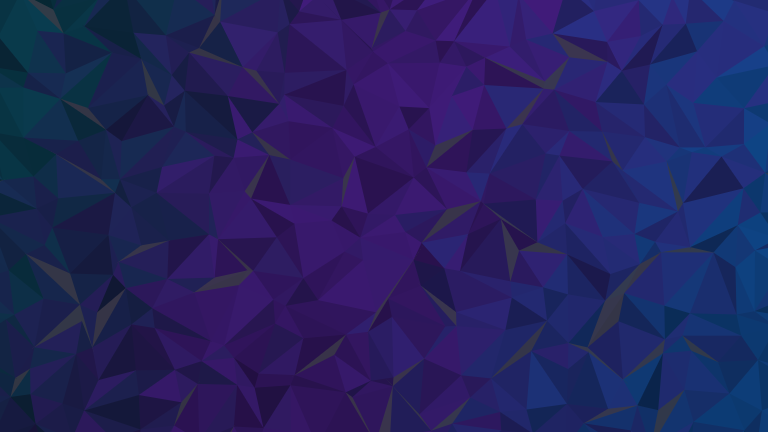
Give the GLSL for this background, as a Shadertoy shader.

```glsl
// Low-poly mosaic of shaded triangles fading from teal through purple to blue.

const float ROWS = 13.0;

vec3 hash3(vec2 p) {
    vec3 q = fract(p.xyx * vec3(0.1031, 0.1030, 0.0973));
    q += dot(q, q.yxz + 33.33);
    return fract((q.xxy + q.yzz) * q.zyx);
}

float cross2(vec2 a, vec2 b) { return a.x * b.y - a.y * b.x; }

float area2(vec2 a, vec2 b, vec2 c) { return cross2(b - a, c - a); }

// Grid corner, jittered by less than half a cell so that no quads overlap
vec2 corner(vec2 id) { return id + 0.94 * (hash3(id + 40.0).xy - 0.5); }

// Distance to the left of the line from a to b
float edgeDepth(vec2 p, vec2 a, vec2 b) {
    return cross2(b - a, p - a) / max(length(b - a), 0.001);
}

// Slanted colour sweep; uv runs from 0 to 1, shift varies the hue
vec3 sweep(vec2 uv, float shift) {
    float s = uv.x - 0.2 * uv.y + shift;
    vec3 col = mix(vec3(0.03, 0.20, 0.26), vec3(0.10, 0.13, 0.30), smoothstep(-0.2, 0.05, s));
    col = mix(col, vec3(0.21, 0.09, 0.40), smoothstep(0.0, 0.35, s));
    col = mix(col, vec3(0.135, 0.155, 0.43), smoothstep(0.43, 0.68, s));
    col = mix(col, vec3(0.05, 0.24, 0.47), smoothstep(0.68, 0.95, s));
    return col * mix(0.90, 1.07, uv.y);
}

// Adds one counter-clockwise triangle, weighted by its pixel coverage
void addTriangle(inout vec4 sum, vec2 p, vec2 a, vec2 b, vec2 c, vec2 seed) {
    float depth = min(edgeDepth(p, a, b), min(edgeDepth(p, b, c), edgeDepth(p, c, a)));
    float cover = clamp(0.5 + depth * iResolution.y / ROWS, 0.0, 1.0);
    if (cover <= 0.0) return;

    vec3 rnd = hash3(seed);
    vec2 uv = (a + b + c) / (3.0 * ROWS) * vec2(iResolution.y / iResolution.x, 1.0);
    vec3 col = sweep(uv, 0.24 * (rnd.x - 0.5)) * mix(0.68, 1.14, sqrt(rnd.y));

    // Some thin slivers catch a dull grey light
    float longest = max(dot(b - a, b - a), max(dot(c - b, c - b), dot(a - c, a - c)));
    if (area2(a, b, c) < 0.22 * longest && rnd.z > 0.4)
        col = mix(col, vec3(0.23, 0.23, 0.27), 0.8);

    sum += vec4(col, 1.0) * cover;
}

void mainImage(out vec4 fragColor, in vec2 fragCoord) {
    vec2 p = fragCoord / iResolution.y * ROWS;
    vec4 sum = vec4(0.0);

    for (int y = -1; y <= 1; y++)
    for (int x = -1; x <= 1; x++) {
        vec2 id = floor(p) + vec2(x, y);
        vec2 a = corner(id);
        vec2 b = corner(id + vec2(1, 0));
        vec2 c = corner(id + vec2(1, 1));
        vec2 d = corner(id + vec2(0, 1));

        // Random diagonal, never one that would fold the quad
        float splitAC = min(area2(a, b, c), area2(a, c, d));
        float splitBD = min(area2(a, b, d), area2(b, c, d));
        float bias = hash3(id + 90.0).z;
        vec2 seed = id + 150.0;
        if (splitAC * bias > splitBD * (1.0 - bias)) {
            addTriangle(sum, p, a, b, c, seed);
            addTriangle(sum, p, a, c, d, seed + 200.0);
        } else {
            addTriangle(sum, p, a, b, d, seed);
            addTriangle(sum, p, b, c, d, seed + 200.0);
        }
    }
    fragColor = vec4(sum.rgb / max(sum.a, 0.001), 1.0);
}
```
